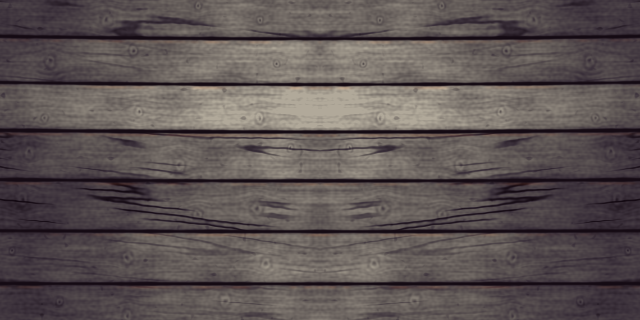
A Shadertoy shader for this texture:

```glsl
// Weathered wooden boards, seven rows split by dark gaps and mirrored about the
// vertical centre line. Stretched gradient noise gives grain, stains and cracks;
// a lightness ramp colours the wood, and the sides fall off into purple shade.

const vec3 GAP    = vec3(0.08, 0.04, 0.075);
const vec3 SHADOW = vec3(0.23, 0.19, 0.23);
const vec3 WOOD   = vec3(0.38, 0.35, 0.34);
const vec3 PALE   = vec3(0.63, 0.60, 0.55);
const vec3 RUST   = vec3(0.13, 0.06, 0.01);

// Per board, bottom to top: lightness and amount of cracking
const float TONE[7]  = float[7](0.43, 0.47, 0.42, 0.50, 0.66, 0.53, 0.45);
const float CRACK[7] = float[7](0.35, 0.40, 1.0, 0.80, 0.15, 0.30, 0.75);

float hash(vec2 p) {
    uvec2 q = uvec2(ivec2(floor(p))) * uvec2(1597334677u, 3812015801u);
    uint n = (q.x ^ q.y) * 1597334677u;
    n = (n ^ (n >> 15)) * 2246822519u;
    return float((n ^ (n >> 13)) >> 8) / 16777216.0;
}

float cornerSlope(vec2 cell, vec2 offset) {
    float a = 6.2832 * hash(cell);
    return dot(vec2(cos(a), sin(a)), offset);
}

float gradientNoise(vec2 p) {
    vec2 i = floor(p), f = p - i;
    vec2 w = f * f * f * (f * (f * 6.0 - 15.0) + 10.0);
    vec2 e = vec2(1.0, 0.0);
    return mix(mix(cornerSlope(i, f), cornerSlope(i + e, f - e), w.x),
               mix(cornerSlope(i + e.yx, f - e.yx), cornerSlope(i + 1.0, f - 1.0), w.x), w.y);
}

float fbm(vec2 p) {
    float sum = 0.0, amp = 1.0;
    for (int i = 0; i < 3; i++) {
        sum += amp * gradientNoise(p);
        p = p * 2.03 + 13.7;
        amp *= 0.55;
    }
    return sum;
}

// Boards get narrower toward the top: height of gap k, and its inverse
float gapHeight(float k) { return 0.114 + 0.1675 * k - 0.0026 * k * k; }
float gapIndex(float y) {
    return (0.1675 - sqrt(max(0.02806 - 0.0104 * (y - 0.114), 0.0))) / 0.0052;
}

vec3 woodRamp(float t) {
    vec3 c = mix(GAP, SHADOW, clamp((t - 0.09) / 0.14, 0.0, 1.0));
    c = mix(c, WOOD, clamp((t - 0.23) / 0.15, 0.0, 1.0));
    return mix(c, PALE, clamp((t - 0.38) / 0.25, 0.0, 1.25));
}

// Knots of one board: x = shade, y = vertical bend of the grain around them
vec2 knots(vec2 p, float board) {
    vec2 result = vec2(0.0);
    for (int j = 0; j < 3; j++) {
        vec2 id = vec2(float(j) + 3.0, board + 20.0);
        float along = (float(j) + hash(id)) * 0.33;
        float across = gapHeight(board + mix(0.25, 0.75, hash(id + 40.0)));
        float radius = mix(0.010, 0.021, hash(id + 80.0));
        vec2 q = (p - vec2(along, across)) / radius;
        q += 0.35 * vec2(gradientNoise(p * 50.0), gradientNoise(p * 50.0 + 9.0));
        float d = length(q * vec2(1.0, 0.8));
        float rings = 0.35 + 0.65 * cos(d * 6.0);
        result.x += exp(-d * d * 0.9) * rings;
        result.y -= 0.7 * radius * q.y * exp(-d * d * 0.25);
    }
    return result;
}

// Slanted splits that follow a zero line of stretched noise
float cracks(vec2 p, float seed, float pixel) {
    float u = p.y - 0.10 * p.x;
    float ragged = 0.07 * gradientNoise(vec2(p.x * 30.0, u * 40.0));
    float line = abs(gradientNoise(vec2(p.x * 1.7, u * 27.0 + seed)) + ragged) / 27.0;
    float presence = smoothstep(-0.05, 0.25, gradientNoise(vec2(p.x * 3.5 + seed, u * 12.0)));
    return presence * (1.0 - smoothstep(0.0004, 0.0016 + pixel, line));
}

void mainImage(out vec4 fragColor, in vec2 fragCoord) {
    float pixel = 1.0 / iResolution.y;
    vec2 p = vec2(abs(fragCoord.x - 0.5 * iResolution.x), fragCoord.y) * pixel;
    float side = p.x;

    // Boards sag slightly in the middle, more so near the top
    p.y += 0.009 * p.y * (1.0 - min(side * side, 1.0));
    float k = gapIndex(p.y);
    float board = floor(k);
    int row = int(clamp(board + 1.0, 0.0, 6.0));
    float seed = board * 17.3 + 31.0;

    // Grain and stains
    vec2 knot = knots(p, board);
    vec2 g = vec2(p.x, p.y + knot.y + 0.006 * gradientNoise(p * vec2(4.0, 9.0) + seed));
    float grain = 0.16 * fbm(g * vec2(3.0, 42.0) + seed)
                + 0.15 * gradientNoise(g * vec2(9.0, 110.0) + seed);
    float stain = 0.22 * fbm(p * vec2(6.0, 7.0) + seed * 1.7);
    float speckle = 0.16 * gradientNoise(p * vec2(70.0, 95.0));
    float pits = smoothstep(0.38, 0.6, gradientNoise(p * vec2(32.0, 45.0) + seed));

    // Lightness of the board
    float light = TONE[row] * mix(1.0, 0.55, smoothstep(0.08, 1.05, side));
    light *= 1.0 + grain + stain + speckle - 0.28 * knot.x - 0.25 * pits;
    light *= 1.0 - 0.65 * CRACK[row] * cracks(p, seed, pixel);

    // Gaps with worn edges, soft shade and a rusty rim below
    float nearest = floor(k + 0.5);
    float below = gapHeight(nearest) - p.y;
    float wear = gradientNoise(vec2(side * 7.0, nearest * 5.3 + 2.5))
               + 0.5 * gradientNoise(vec2(side * 31.0, nearest * 3.7 + 8.5));
    float edge = abs(below) - 0.0048 - 0.0022 * wear;
    light *= 1.0 - 0.3 * exp(-max(edge, 0.0) / 0.006);
    vec3 color = woodRamp(light);
    float rim = exp(-pow((below - 0.011) / 0.005, 2.0));
    color += RUST * rim * smoothstep(-0.3, 0.4, wear) * (1.0 - 0.5 * min(side, 1.0));
    color = mix(GAP, color, smoothstep(-pixel, pixel, edge));

    fragColor = vec4(color, 1.0);
}
```
